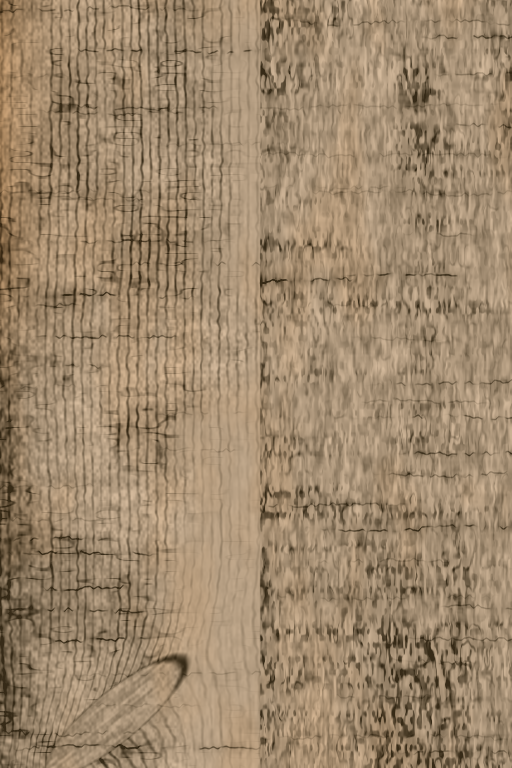
Give the GLSL for this texture, as a Shadertoy shader.

```glsl
#define SEAM 0.508
#define RIDGES 56.0
#define FIBRES 235.0
#define CRACKS 28
#define KNOT_CENTRE vec2(0.225, 0.10)
#define KNOT_SIZE vec2(0.17, 0.048)
#define KNOT_ANGLE 0.69
#define DARK_WOOD vec3(0.21, 0.165, 0.09)
#define PALE_WOOD vec3(0.80, 0.70, 0.585)
#define RUST_TINT vec3(1.05, 0.95, 0.82)

float hash(vec2 p) {
    vec3 q = fract(p.xyx * 0.1031);
    q += dot(q, q.yzx + 33.33);
    return fract((q.x + q.y) * q.z);
}

float noise(vec2 p) {
    vec2 i = floor(p), f = fract(p);
    f = f * f * (3.0 - 2.0 * f);
    return mix(mix(hash(i), hash(i + vec2(1, 0)), f.x),
               mix(hash(i + vec2(0, 1)), hash(i + vec2(1, 1)), f.x), f.y);
}

float fbm(vec2 p) {
    float sum = 0.0, gain = 0.53;
    for (int i = 0; i < 4; i++) {
        sum += gain * noise(p);
        p = p * 2.03 + 17.0;
        gain *= 0.5;
    }
    return sum;
}

// Thin lines where the noise crosses its middle value
float hairlines(vec2 p, float width) {
    return 1.0 - smoothstep(0.0, width, abs(noise(p) - 0.5));
}

// Broken, wavering cracks across the grain, each kept on its own plank
float cracks(vec2 p, float side, float px) {
    float sum = 0.0;
    for (int i = 0; i < CRACKS; i++) {
        float id = float(i), row = hash(vec2(id, 3.0 + side));
        float y = (id + row) / float(CRACKS) * 1.5;
        float centre = side * SEAM + 0.5 * hash(vec2(id, 11.0 + side));
        float halfLength = mix(0.06, 0.30, hash(vec2(id, 23.0 + side)));
        float depth = mix(0.12, 0.75, pow(hash(vec2(id, 37.0 + side)), 2.5));
        float wave = 0.009 * (noise(vec2(p.x * 9.0, id)) - 0.5)
                   + 0.007 * (noise(vec2(p.x * 120.0, id + 50.0)) - 0.5);
        float d = p.y - y - wave;
        float ends = 1.0 - smoothstep(0.6, 1.0, abs(p.x - centre) / halfLength);
        float broken = smoothstep(0.25, 0.6, noise(vec2(p.x * 60.0, id + 90.0)));
        float line = 1.0 - smoothstep(0.0, 0.001 + px, abs(d));
        float torn = exp(-abs(d) * 90.0) * noise(p * vec2(190.0, 80.0));
        sum += depth * ends * (line * broken + 0.5 * torn);
    }
    return sum;
}

// Sawn plank with ribbed grain, a worn smooth side and a knot
float ribbedPlank(vec2 p, float px) {
    vec2 k = p - KNOT_CENTRE;
    float c = cos(KNOT_ANGLE), s = sin(KNOT_ANGLE);
    k = vec2(c * k.x + s * k.y, c * k.y - s * k.x);
    float e = length(k / KNOT_SIZE);
    float inside = 1.0 - smoothstep(0.97, 1.03, e);

    float bend = 0.016 * (noise(vec2(p.x * 9.0, p.y * 2.5)) - 0.5)
               + 0.005 * noise(p * vec2(40.0, 70.0))
               + 0.055 * exp(-0.4 * e * e);
    float phase = (p.x + bend) * RIDGES;
    float rib = abs(fract(phase) - 0.5);
    float groove = 1.0 - smoothstep(0.0, 0.14 + px * RIDGES, rib);
    float line = floor(phase);
    groove *= 0.25 + 0.5 * hash(vec2(line, 5.0)) + 0.9 * noise(vec2(line * 7.0, p.y * 75.0))
            * noise(vec2(line * 3.0, p.y * 11.0));

    float blotch = fbm(p * vec2(8.0, 6.0));
    float wornEdge = mix(0.34, 0.45, smoothstep(0.45, 0.85, p.y));
    float worn = smoothstep(-0.05, 0.06, p.x - wornEdge + 0.2 * (blotch - 0.5));
    float rough = 1.0 - 0.85 * worn;
    float heavy = smoothstep(0.35, 0.8, p.y) * smoothstep(0.06, 0.16, p.x);

    float bands = fbm(p * vec2(5.0, 34.0)) - 0.5;
    float soot = smoothstep(0.44, 0.66, blotch + 0.45 * bands);
    float grit = noise(p * vec2(210.0, 150.0)) - 0.5;
    float nicks = hairlines(p * vec2(24.0, 85.0), 0.13)
                * smoothstep(0.4, 0.75, noise(p * vec2(45.0, 30.0) + 40.0));
    float tone = 0.89 + 0.10 * (noise(p * vec2(190.0, 45.0)) - 0.5);
    tone -= rough * (groove * (0.28 + 0.20 * heavy + 0.18 * soot) + 0.13 * soot);
    tone += rough * (0.26 * grit + 0.28 * bands);
    tone -= rough * nicks * (0.18 + 0.22 * soot) + 0.10 * worn * groove;

    // Grimy outer edge
    float grime = exp(-p.x * 17.0) * (1.0 - 0.6 * smoothstep(0.7, 1.1, p.y));
    tone -= grime * (0.12 + 0.65 * noise(p * vec2(170.0, 95.0)));

    // Knot face, its thin outline and the shadow at its tip
    float face = 0.74 + 0.25 * (noise(k * vec2(25.0, 190.0)) - 0.5) + 0.22 * grit;
    tone = mix(tone, face, inside);
    float tip = smoothstep(0.09, 0.17, k.x);
    float rim = 1.0 - smoothstep(0.0, 0.08 + 0.05 * tip, abs(e - 1.0));
    return tone - rim * (0.2 + 0.55 * tip);
}

// Rough plank of short torn fibres with sooty bands and streaks
float fibrousPlank(vec2 p) {
    float g = p.x + 0.003 * noise(p * vec2(60.0, 80.0));
    float fine = noise(vec2(g * FIBRES, p.y * 42.0)) - 0.5;
    float coarse = noise(vec2(g * 90.0, p.y * 14.0) + 7.0) - 0.5;
    float bands = fbm(p * vec2(3.5, 30.0) + 31.0);
    float smudge = fbm(p * vec2(11.0, 3.0) + 5.0);
    float low = 1.0 - smoothstep(0.25, 0.6, p.y);
    float streak = exp(-pow((p.x - 0.79) / 0.07, 2.0)) * low;
    float edge = exp(-(p.x - SEAM) * 26.0) * (1.0 - 0.5 * smoothstep(0.9, 1.2, p.y));
    float soot = smoothstep(0.40, 0.76,
        0.55 * bands + 0.45 * smudge + 0.11 * streak + 0.15 * edge);
    float strands = hairlines(vec2(g * 105.0, p.y * 27.0) + 60.0, 0.15)
                  * smoothstep(0.25, 0.7, noise(p * vec2(70.0, 55.0) + 20.0));
    float ticks = smoothstep(0.40, 0.80, noise(vec2(g * 215.0, p.y * 75.0) + 90.0));
    return 0.85 + 0.32 * fine + 0.17 * coarse + 0.25 * (bands - 0.5)
         - strands * (0.14 + 0.32 * soot) - soot * (0.13 + 0.48 * ticks)
         - 0.10 * ticks;
}

void mainImage(out vec4 fragColor, in vec2 fragCoord) {
    vec2 p = fragCoord / iResolution.x;
    float px = 1.0 / iResolution.x;
    float side = smoothstep(SEAM - px, SEAM + px, p.x);
    float tone = mix(ribbedPlank(p, px), fibrousPlank(p), side);
    tone -= mix(cracks(p, 0.0, px), cracks(p, 1.0, px), side);

    // Wood colour, with rust on the upper left and faint warm patches
    vec3 wood = mix(DARK_WOOD, PALE_WOOD, clamp(tone, 0.0, 1.06));
    float rust = exp(-p.x * 13.0) * smoothstep(0.65, 1.05, p.y);
    float warmth = 0.25 * smoothstep(0.5, 0.75, fbm(p * vec2(9.0, 4.0) + 80.0));
    wood *= mix(vec3(1.0), RUST_TINT, clamp(rust + warmth, 0.0, 1.0));
    fragColor = vec4(wood, 1.0);
}
```
